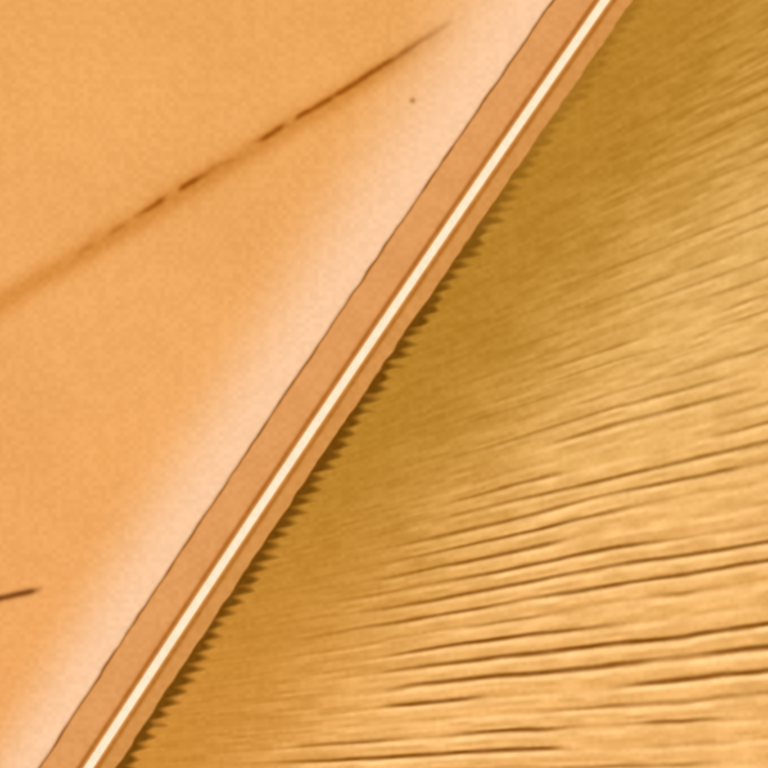
A three.js fragment shader for this texture:

```glsl
varying vec2 vUv;

float hash(vec2 p) {
  return fract(sin(dot(p, vec2(127.1, 311.7))) * 43758.5453);
}

float noise(vec2 p) {
  vec2 cell = floor(p), f = fract(p);
  f = f * f * (3.0 - 2.0 * f);
  return mix(mix(hash(cell), hash(cell + vec2(1.0, 0.0)), f.x),
             mix(hash(cell + vec2(0.0, 1.0)), hash(cell + 1.0), f.x), f.y);
}

float fbm(vec2 p) {
  float sum = 0.0, weight = 0.5;
  for (int i = 0; i < 4; i++) {
    sum += weight * noise(p);
    p = p * 2.03 + 7.1;
    weight *= 0.5;
  }
  return sum;
}

// Soft stripe of the given half width around zero
float stripe(float d, float halfWidth) {
  return exp(-d * d / (halfWidth * halfWidth));
}

// Smooth panel with a pale glow beside the strip
vec3 leftPanel(vec2 p, float s) {
  vec3 color = mix(vec3(0.955, 0.665, 0.385), vec3(0.935, 0.665, 0.375), p.y);
  color += 0.05 * (fbm(p * 7.0) - 0.47);
  float reach = mix(0.10, 0.17, p.y);
  float glow = 1.0 - smoothstep(0.2 * reach, 1.25 * reach, -s - 0.055);
  color = mix(color, vec3(0.99, 0.795, 0.625), glow);

  // Long diagonal crease
  float d = p.y - 0.61 - 0.615 * p.x + 0.006 * (noise(p * 18.0) - 0.5);
  float fade = 1.0 - smoothstep(0.48, 0.63, p.x);
  color -= vec3(0.09, 0.11, 0.13) * stripe(d + 0.006, 0.018) * fade;
  float core = smoothstep(0.05, 0.25, p.x) * fade * smoothstep(0.25, 0.65, noise(p * 45.0));
  color -= vec3(0.22, 0.22, 0.18) * stripe(d, 0.005) * core;

  // Short crease and a small speck
  float nick = stripe(p.y - 0.221 - 0.22 * p.x, 0.0045) * (1.0 - smoothstep(0.035, 0.06, p.x));
  color -= vec3(0.42, 0.36, 0.26) * nick;
  color -= 0.2 * stripe(length(p - vec2(0.537, 0.869)), 0.004);
  return color;
}

// Rippled ground, shaded near the strip
vec3 rightGround(vec2 p, float s) {
  float lit = smoothstep(0.08, 0.43, s + 0.07 * (fbm(p * 5.0) - 0.5));
  lit *= 1.0 - 0.55 * smoothstep(0.65, 1.05, p.y);
  vec3 shade = mix(vec3(0.82, 0.55, 0.22), vec3(0.73, 0.51, 0.17), smoothstep(0.0, 0.5, p.y));
  vec3 light = mix(vec3(0.95, 0.71, 0.41), vec3(0.89, 0.69, 0.38), smoothstep(0.1, 0.8, p.y));
  vec3 color = mix(shade, light, lit);

  // Ripples fan out, steeper towards the top
  float fan = (p.y - 0.03 * (p.x - 1.0)) / (1.0 + 0.5 * (p.x - 1.0));
  fan += 0.014 * (fbm(vec2(p.x * 5.0, fan * 16.0)) - 0.5);
  float phase = 6.2832 * (32.0 * fan + 9.0 * fan * fan);
  float patches = smoothstep(0.2, 0.75, noise(vec2(p.x * 9.0, fan * 38.0)));
  float strength = smoothstep(0.13, 0.42, s) * mix(1.0, 0.25, smoothstep(0.15, 0.65, p.y));
  float groove = pow(0.5 + 0.5 * sin(phase), 5.0);
  float crest = pow(0.5 + 0.5 * sin(phase + 1.7), 3.0);
  color -= vec3(0.38, 0.36, 0.29) * groove * strength * patches;
  color += vec3(0.09, 0.11, 0.13) * crest * strength * (0.4 + 0.6 * patches);

  // Fine streaks along the ripples
  float streaks = noise(vec2(p.x * 35.0, fan * 150.0)) - 0.5;
  color += streaks * (0.03 + 0.07 * smoothstep(0.06, 0.3, s));

  // Ragged contact shadow
  float teeth = 0.005 * sin(p.y * 430.0) + 0.014 * (noise(p * 55.0) - 0.5);
  float contact = 1.0 - smoothstep(0.041, 0.062, s + teeth);
  contact *= 1.0 - 0.75 * smoothstep(0.55, 0.9, p.y);
  return mix(color, vec3(0.40, 0.23, 0.02), 0.85 * contact);
}

// Raised strip with a bright ridge
vec3 strip(vec2 p, float s) {
  vec3 color = mix(vec3(0.885, 0.61, 0.355), vec3(0.84, 0.575, 0.30), smoothstep(0.0, 0.02, s));
  color += 0.03 * (fbm(p * 30.0) - 0.47);
  color -= vec3(0.17, 0.18, 0.18) * stripe(s + 0.012, 0.004);
  color -= vec3(0.13, 0.14, 0.15) * stripe(s - 0.012, 0.004);
  return mix(color, vec3(1.0, 0.92, 0.79), 1.0 - smoothstep(0.004, 0.009, abs(s)));
}

void main() {
  vec2 p = vUv;
  // Horizontal offset from the slightly bowed ridge
  float s = p.x - 0.115 - 0.673 * p.y + 0.022 * p.y * (1.0 - p.y);
  float leftEdge = -0.064 - 0.004 * p.y + 0.002 * (noise(p * 60.0) - 0.5);
  float rightEdge = 0.036 + 0.003 * (noise(p * 70.0) - 0.5);

  vec3 color = mix(leftPanel(p, s), strip(p, s), smoothstep(-0.002, 0.002, s - leftEdge));
  color -= vec3(0.28, 0.26, 0.24) * stripe(s - leftEdge, 0.003) * (0.5 + 0.5 * noise(p * 50.0));
  color = mix(color, rightGround(p, s), smoothstep(-0.003, 0.003, s - rightEdge));

  color += 0.035 * (noise(p * 170.0) - 0.5);
  gl_FragColor = vec4(clamp(color, 0.0, 1.0), 1.0);
}
```
